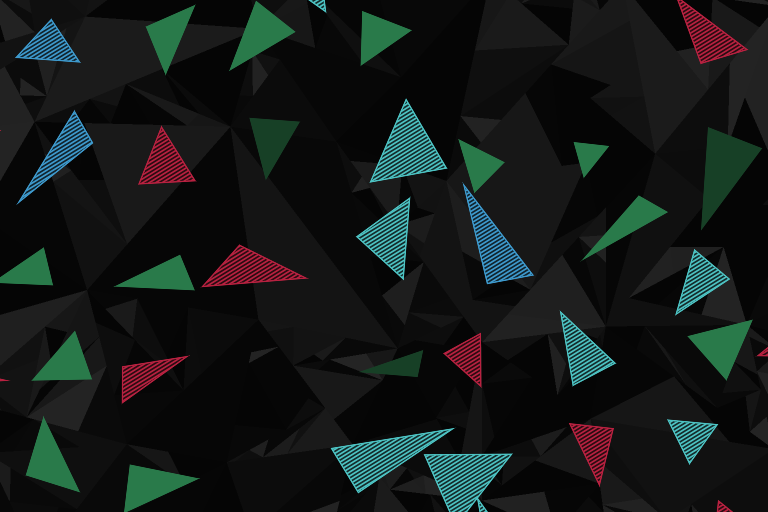
This background is drawn by a Shadertoy shader. Its source:

```glsl
const float FACET_CELL = 0.27;        // coarse mesh spacing, in canvas heights
const float FACET_JITTER = 0.84;
const float SPLIT_CHANCE = 0.76;
const int MAX_SPLITS = 4;
const float GREY_MIN = 0.018;
const float GREY_RANGE = 0.125;
const float GREY_POWER = 2.3;
const vec2 ACCENT_CELL = vec2(0.214, 0.2);
const float ACCENT_CHANCE = 0.86;
const float ACCENT_RADIUS = 0.075;
const float HATCH_PITCH = 0.0066;
const float HATCH_ANGLE = 0.55;
const float OUTLINE_WIDTH = 0.0028;
const vec3 TEAL = vec3(0.30, 0.76, 0.76);
const vec3 BLUE = vec3(0.24, 0.60, 0.80);
const vec3 RED = vec3(0.72, 0.13, 0.25);
const vec3 GREEN = vec3(0.16, 0.48, 0.29);
const vec3 DARK_GREEN = vec3(0.09, 0.25, 0.15);

float hash(vec2 p) {
    vec3 q = fract(p.xyx * 0.1031);
    q += dot(q, q.yzx + 33.33);
    return fract((q.x + q.y) * q.z);
}

vec2 hash2(vec2 p) { return vec2(hash(p + 11.3), hash(p + 47.9)); }

float cross2(vec2 a, vec2 b) { return a.x * b.y - a.y * b.x; }

float signedArea(vec2 a, vec2 b, vec2 c) { return cross2(b - a, c - a); }

bool inside(vec2 p, vec2 a, vec2 b, vec2 c) {
    return min(signedArea(a, b, p), min(signedArea(b, c, p), signedArea(c, a, p))) >= 0.0;
}

vec2 meshVertex(vec2 id) { return id + 0.5 + FACET_JITTER * (hash2(id) - 0.5); }

// Repeatedly cut the longest edge, follow the half holding p, return its grey
float splitShade(vec2 p, vec2 a, vec2 b, vec2 c, vec2 seed) {
    for (int k = 0; k < MAX_SPLITS; k++) {
        if (hash(seed + 5.7) > SPLIT_CHANCE) break;
        float ab = distance(a, b), bc = distance(b, c), ca = distance(c, a);
        vec2 oldA = a;
        if (ab > max(bc, ca)) { a = c; c = b; b = oldA; }
        else if (ca > bc) { a = b; b = c; c = oldA; }
        vec2 m = mix(b, c, mix(0.22, 0.78, hash(seed + 23.1)));
        bool farSide = signedArea(a, m, p) > 0.0;
        if (farSide) b = m; else c = m;
        seed = seed * 1.3 + (farSide ? vec2(17.3, 5.1) : vec2(3.7, 29.9));
    }
    return GREY_MIN + GREY_RANGE * pow(hash(seed), GREY_POWER);
}

// Jittered quads, each divided along its better diagonal
float facetShade(vec2 p) {
    p /= FACET_CELL;
    for (int k = 0; k < 9; k++) {
        vec2 id = floor(p) + vec2(k % 3, k / 3) - 1.0;
        vec2 a = meshVertex(id), b = meshVertex(id + vec2(1, 0));
        vec2 c = meshVertex(id + 1.0), d = meshVertex(id + vec2(0, 1));
        float acQuality = min(signedArea(a, b, c), signedArea(a, c, d));
        float bdQuality = min(signedArea(a, b, d), signedArea(b, c, d));
        if (bdQuality > acQuality) { vec2 t = a; a = b; b = c; c = d; d = t; }
        vec2 seed = id * 7.0 + 61.0;
        if (inside(p, a, b, c)) return splitShade(p, a, b, c, seed);
        if (inside(p, a, c, d)) return splitShade(p, a, c, d, seed + 301.7);
    }
    return GREY_MIN;
}

float edgeDistance(vec2 p, vec2 a, vec2 b) {
    return -cross2(normalize(b - a), p - a);
}

vec2 corner(float angle, float radius, float stretch, mat2 turn) {
    return turn * (radius * vec2(cos(angle) * stretch, sin(angle) / stretch));
}

// Scattered solid and hatched triangles
vec3 addAccents(vec3 col, vec2 p, float px) {
    vec2 hatchNormal = vec2(-sin(HATCH_ANGLE), cos(HATCH_ANGLE));
    float wave = abs(fract(dot(p, hatchNormal) / HATCH_PITCH) - 0.5) * HATCH_PITCH;
    float soft = 0.6 * px;
    float hatch = smoothstep(-soft, soft, wave - 0.25 * HATCH_PITCH);
    for (int k = 0; k < 9; k++) {
        vec2 id = floor(p / ACCENT_CELL) + vec2(k % 3, k / 3) - 1.0;
        vec2 seed = id * 5.0 + 137.0;
        if (hash(seed) > ACCENT_CHANCE) continue;
        float kind = hash(seed + 71.3);
        bool hatched = kind < 0.62;
        vec3 ink = kind < 0.27 ? TEAL : kind < 0.34 ? BLUE : kind < 0.62 ? RED
                 : kind < 0.87 ? GREEN : DARK_GREEN;

        vec2 q = p - (id + 0.5 + 0.5 * (hash2(seed + 3.1) - 0.5)) * ACCENT_CELL;
        float size = ACCENT_RADIUS * mix(0.75, 1.2, hash(seed + 9.2)) * (kind < 0.27 ? 1.2 : 1.0);
        float stretch = mix(1.0, 1.7, hash(seed + 13.7));
        float spin = 6.2832 * hash(seed + 19.4);
        mat2 turn = mat2(cos(spin), sin(spin), -sin(spin), cos(spin));
        vec2 bend = hash2(seed + 29.6) - 0.5;
        vec2 reach = mix(vec2(0.6), vec2(1.3), hash2(seed + 37.8));
        vec2 a = corner(0.0, size * reach.x, stretch, turn);
        vec2 b = corner(2.09 + bend.x, size * reach.y, stretch, turn);
        vec2 c = corner(4.19 + bend.y, size, stretch, turn);

        float d = max(edgeDistance(q, a, b), max(edgeDistance(q, b, c), edgeDistance(q, c, a)));
        float cover = smoothstep(0.5 * px, -0.5 * px, d);
        float outline = smoothstep(-0.5 * px, 0.5 * px, d + OUTLINE_WIDTH);
        vec3 fill = hatched ? mix(ink * 0.2 + 0.02, ink, max(hatch, outline)) : ink;
        col = mix(col, fill, cover);
    }
    return col;
}

void mainImage(out vec4 fragColor, in vec2 fragCoord) {
    float px = 1.0 / iResolution.y;
    float grey = 0.0;
    for (int k = 0; k < 4; k++) {
        vec2 offset = (vec2(k % 2, k / 2) - 0.5) * 0.5;
        grey += 0.25 * facetShade((fragCoord + offset) * px);
    }
    fragColor = vec4(addAccents(vec3(grey), fragCoord * px, px), 1.0);
}
```
